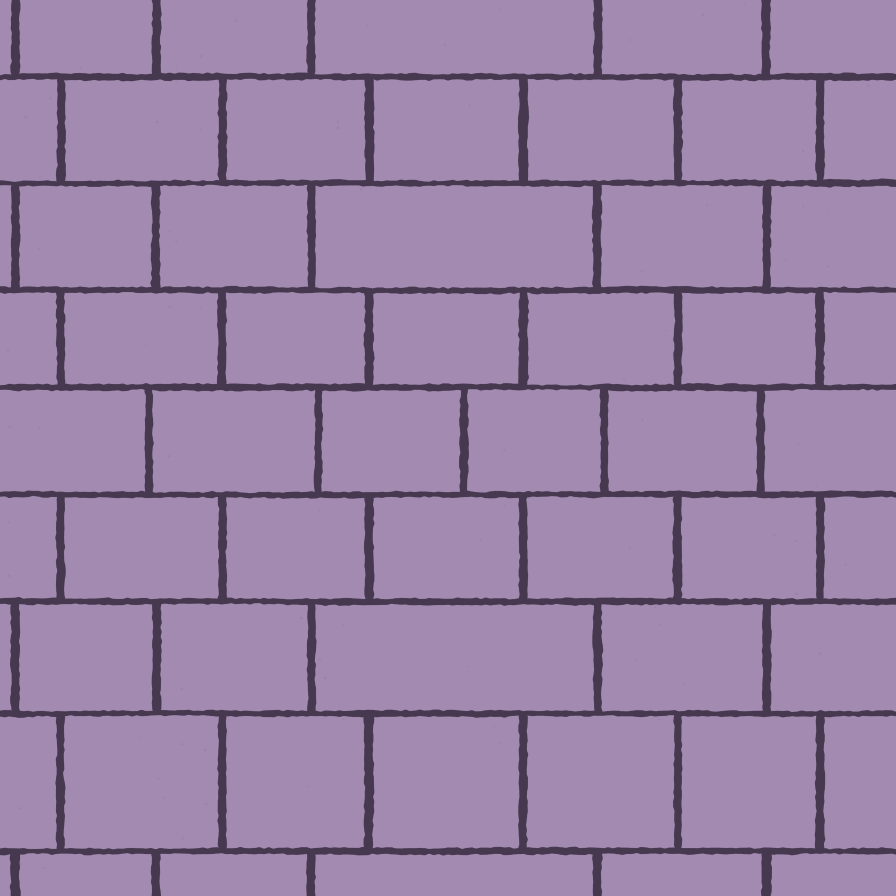
This pattern is drawn by a Shadertoy shader. Its source:

```glsl
// Flat mauve stone blocks laid in uneven courses with dark, ragged joints.
// The course and block enclosing each point are found from joint positions;
// each of the block's four sides is then inset by its own rough margin.

const vec3 STONE = vec3(0.635, 0.541, 0.690);
const vec3 MORTAR = vec3(0.275, 0.220, 0.310);
const float BED_HALF = 0.0034;    // half thickness of horizontal joints
const float HEAD_HALF = 0.0047;   // half thickness of vertical joints
const float BEYOND = 1.2;         // unused joint, off the canvas

// Bed joints measured from the top, then three bonds of head joints
const float BEDS[8] = float[8](0.0859, 0.2044, 0.3236, 0.4323,
                               0.5521, 0.6712, 0.7962, 0.9499);
const float WIDE_BOND[8] = float[8](0.0169, 0.1745, 0.3477, 0.6667,
                                    0.8555, BEYOND, BEYOND, BEYOND);
const float EVEN_BOND[8] = float[8](0.0677, 0.2480, 0.4121, 0.5840,
                                    0.7565, 0.9154, BEYOND, BEYOND);
const float MIDDLE_BOND[8] = float[8](0.1660, 0.3555, 0.5176, 0.6745,
                                      0.8490, BEYOND, BEYOND, BEYOND);

float hash(vec2 p) {
    return fract(sin(dot(p, vec2(127.1, 311.7))) * 43758.5453);
}

float noise(float t, float seed) {
    float cell = floor(t);
    float f = fract(t);
    return mix(hash(vec2(cell, seed)), hash(vec2(cell + 1.0, seed)),
               f * f * (3.0 - 2.0 * f));
}

// Joints on either side of x, and the index of the gap between them
vec3 enclosingGap(float x, float joints[8]) {
    vec3 gap = vec3(-0.2, BEYOND, 0.0);
    for (int i = 0; i < 8; i++) {
        if (joints[i] <= x) {
            gap.x = joints[i];
            gap.z += 1.0;
        } else {
            gap.y = min(gap.y, joints[i]);
        }
    }
    return gap;
}

// Margin between a joint's centre and the ragged side of a block
float raggedMargin(float halfWidth, float along, float seed) {
    float sideShift = (hash(vec2(seed, 4.7)) - 0.5) * 0.0013;
    float chips = (noise(along * 190.0, seed) - 0.5) * 0.0017;
    float waver = (noise(along * 50.0, seed + 0.5) - 0.5) * 0.0012;
    return halfWidth + sideShift + chips + waver;
}

// Signed depth inside a block, negative in the joints
float blockDepth(vec2 p, vec2 spanX, vec2 spanY, float seed) {
    float left = p.x - spanX.x - raggedMargin(HEAD_HALF, p.y, seed);
    float right = spanX.y - p.x - raggedMargin(HEAD_HALF, p.y, seed + 1.0);
    float top = p.y - spanY.x - raggedMargin(BED_HALF, p.x, seed + 2.0);
    float bottom = spanY.y - p.y - raggedMargin(BED_HALF, p.x, seed + 3.0);
    return min(min(left, right), min(top, bottom));
}

// Sparse, faint pits in the stone
float pits(vec2 p, float pixel) {
    vec2 grid = p * 150.0;
    vec2 cell = floor(grid);
    vec2 centre = 0.3 + 0.4 * vec2(hash(cell + 3.1), hash(cell + 8.3));
    float radius = 0.12 + 0.1 * hash(cell + 5.9);
    float soft = pixel * 150.0;
    float dotMask = 1.0 - smoothstep(radius - soft, radius + soft,
                                     length(fract(grid) - centre));
    return dotMask * step(0.994, hash(cell));
}

void mainImage(out vec4 fragColor, in vec2 fragCoord) {
    vec2 p = fragCoord / iResolution.xy;
    p.y = 1.0 - p.y;
    float pixel = 1.0 / min(iResolution.x, iResolution.y);

    // Course, its bond, and the block within it
    vec3 course = enclosingGap(p.y, BEDS);
    vec3 block;
    if (mod(course.z, 2.0) > 0.5) block = enclosingGap(p.x, EVEN_BOND);
    else if (course.z == 4.0) block = enclosingGap(p.x, MIDDLE_BOND);
    else block = enclosingGap(p.x, WIDE_BOND);

    float seed = 4.0 * (course.z * 8.0 + block.z);
    float depth = blockDepth(p, block.xy, course.xy, seed);
    float stoneMask = smoothstep(-0.65 * pixel, 0.65 * pixel, depth);

    // Nearly flat stone with a few pits, over solid mortar
    vec3 stone = STONE * (1.0 - 0.05 * pits(p, pixel));
    fragColor = vec4(mix(MORTAR, stone, stoneMask), 1.0);
}
```
